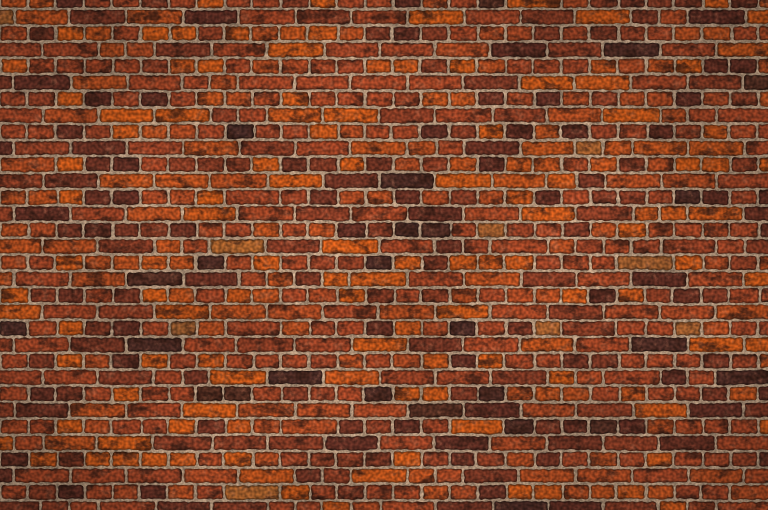
This texture is drawn by a WebGL 1 fragment shader. Its source:

```glsl
precision highp float;

uniform vec2 u_resolution;

// Layout, in units of one course height
const float COURSES = 31.13;
const float COURSE_SHIFT = 0.46;
const float BRICK_LENGTH = 3.43;
const float BRICK_SHIFT = 0.255;
const float JOINT_WIDTH = 0.17;
const float CORNER_RADIUS = 0.13;
const float HEADERS_IN_HEADER_ROW = 0.95;
const float HEADERS_IN_STRETCHER_ROW = 0.1;

// Irregularity and wear
const float LENGTH_DRIFT = 0.07;
const float BED_DRIFT = 0.06;
const float EDGE_ROUGHNESS = 0.09;
const float SOOT_AMOUNT = 0.72;
const float GRAIN = 0.5;
const float VIGNETTE = 0.22;

const vec3 MORTAR = vec3(0.68, 0.57, 0.47);
const vec3 BROWN = vec3(0.35, 0.17, 0.13);
const vec3 RED = vec3(0.58, 0.25, 0.14);
const vec3 ORANGE = vec3(0.72, 0.32, 0.10);
const vec3 CHARCOAL = vec3(0.23, 0.15, 0.14);
const vec3 TAN = vec3(0.60, 0.37, 0.18);
const vec3 SOOT = vec3(0.21, 0.11, 0.08);
const vec3 DUST = vec3(0.60, 0.38, 0.28);

float hash(vec2 p) {
  vec3 q = fract(vec3(p.xyx) * 0.1031);
  q += dot(q, q.yzx + 33.33);
  return fract((q.x + q.y) * q.z);
}

vec2 gradient(vec2 cell) {
  float angle = 6.2832 * hash(cell);
  return vec2(cos(angle), sin(angle));
}

float gradientNoise(vec2 p) {
  vec2 i = floor(p);
  vec2 f = p - i;
  vec2 w = f * f * f * (f * (f * 6.0 - 15.0) + 10.0);
  vec2 e = vec2(1.0, 0.0);
  float low = mix(dot(gradient(i), f), dot(gradient(i + e), f - e), w.x);
  float high = mix(dot(gradient(i + e.yx), f - e.yx),
                   dot(gradient(i + e.xx), f - e.xx), w.x);
  return mix(low, high, w.y);
}

float fbm(vec2 p) {
  float sum = 0.0;
  float amplitude = 0.6;
  for (int i = 0; i < 4; i++) {
    sum += amplitude * gradientNoise(p);
    p = p * 2.03 + 17.7;
    amplitude *= 0.55;
  }
  return sum;
}

float roundedBox(vec2 p, vec2 halfSize, float radius) {
  vec2 q = abs(p) - halfSize + radius;
  return length(max(q, 0.0)) + min(max(q.x, q.y), 0.0) - radius;
}

vec3 brickColor(vec2 id, vec2 p) {
  float tone = hash(id * 2.0 + 11.0);
  float rarity = hash(id * 2.0 + 47.0);
  vec3 color = mix(BROWN, RED, smoothstep(0.0, 0.42, tone));
  color = mix(color, ORANGE, smoothstep(0.5, 1.0, tone));
  color = mix(color, CHARCOAL, 0.8 * step(0.965, rarity));
  color = mix(color, TAN, 0.8 * step(rarity, 0.012));

  // Blotches differ from brick to brick
  vec2 q = p + 60.0 * vec2(tone, rarity);
  float soot = smoothstep(-0.05, 0.42, fbm(q * vec2(0.9, 1.5)) + 0.2 * (rarity - 0.5));
  float dust = smoothstep(0.05, 0.4, fbm(q * 1.4 + 31.0));
  color = mix(color, DUST, 0.35 * dust);
  color = mix(color, SOOT, SOOT_AMOUNT * soot);
  return color * (1.0 + GRAIN * gradientNoise(q * 5.0));
}

void main() {
  vec2 uv = gl_FragCoord.xy / u_resolution;
  float pixel = COURSES / u_resolution.y;
  vec2 p = vec2(gl_FragCoord.x, u_resolution.y - gl_FragCoord.y) * pixel;

  // Alternate header and stretcher courses, stretchers staggered by half
  float v = p.y + COURSE_SHIFT + BED_DRIFT * gradientNoise(p * 0.35);
  float row = floor(v);
  float isHeaderRow = 1.0 - mod(row, 2.0);
  float stagger = mix(0.5 * step(mod(row, 4.0), 1.5), 0.25, isHeaderRow);
  float u = p.x / BRICK_LENGTH + BRICK_SHIFT - stagger;
  u += LENGTH_DRIFT * gradientNoise(vec2(u * 1.4, row * 7.31));

  // A slot holds one stretcher or two headers
  float headerChance = mix(HEADERS_IN_STRETCHER_ROW, HEADERS_IN_HEADER_ROW, isHeaderRow);
  float span = hash(vec2(floor(u), row) + 5.0) < headerChance ? 0.5 : 1.0;
  vec2 id = vec2(floor(u / span) * span, row);
  vec2 size = vec2(span * BRICK_LENGTH, 1.0);
  vec2 local = (fract(vec2(u / span, v)) - 0.5) * size;
  float joint = JOINT_WIDTH * mix(0.8, 1.2, hash(id * 2.0 + 83.0));
  float d = roundedBox(local, 0.5 * (size - joint), CORNER_RADIUS);
  d += EDGE_ROUGHNESS * gradientNoise(p * 3.0);

  // Bricks with worn dark rims over gritty mortar
  vec3 brick = brickColor(id, p) * mix(0.62, 1.0, smoothstep(0.0, 0.14, -d));
  vec3 mortar = MORTAR * (0.96 + 0.4 * fbm(p * 2.2) + 0.25 * gradientNoise(p * 7.0));
  mortar *= mix(0.75, 1.0, smoothstep(0.0, 0.06, d));
  vec3 color = mix(brick, mortar, smoothstep(-0.6 * pixel, 0.6 * pixel, d));

  // Broad weathering and darker corners
  vec2 centered = uv - 0.5;
  color *= 1.04 + 0.18 * gradientNoise(p * 0.13);
  color *= 1.0 - VIGNETTE * dot(centered, centered) * 2.0;
  gl_FragColor = vec4(clamp(color, 0.0, 1.0), 1.0);
}
```
